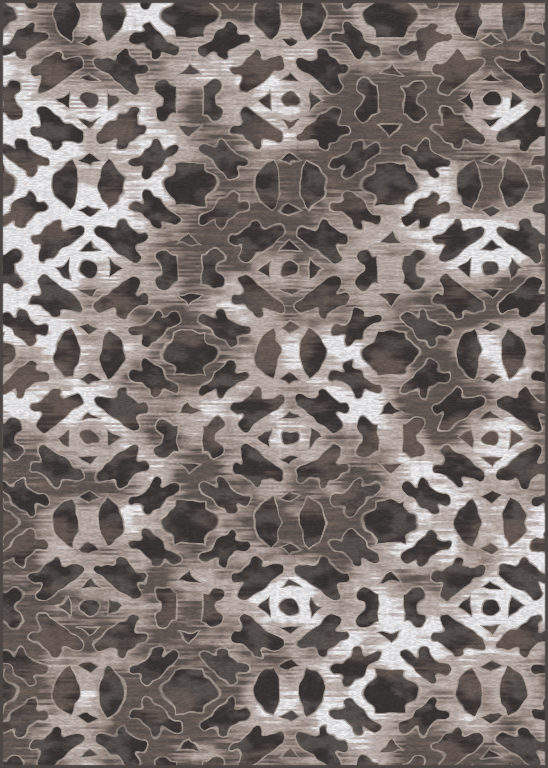
Write a WebGL 2 fragment shader that draws this pattern.

```glsl
#version 300 es
precision highp float;
// A worn trellis rug: dark cut-out shapes in a pale lattice, with eyed diamonds
// and octagons alternating. One mirrored quadrant of distance functions is tiled,
// then layered noise fades the lattice from brown through beige to white.
uniform vec2 u_resolution;
out vec4 fragColor;

const vec2 RUG = vec2(548.0, 768.0);      // design units across the canvas
const vec2 CELL = vec2(201.0, 169.0);     // one repeat
const vec2 FIRST_EYE = vec2(89.0, 668.0); // centre of one diamond

const vec3 CHARCOAL = vec3(0.22, 0.20, 0.20);
const vec3 SLATE = vec3(0.33, 0.31, 0.30);
const vec3 BROWN = vec3(0.43, 0.37, 0.34);
const vec3 TAUPE = vec3(0.58, 0.52, 0.49);
const vec3 BEIGE = vec3(0.71, 0.66, 0.64);
const vec3 WHITE = vec3(0.88, 0.88, 0.89);
const vec3 THREAD = vec3(0.74, 0.69, 0.65);

float hash(vec2 p) {
  return fract(sin(dot(p, vec2(127.1, 311.7))) * 43758.5453);
}

float noise(vec2 p) {
  vec2 i = floor(p), f = fract(p);
  f = f * f * (3.0 - 2.0 * f);
  return mix(mix(hash(i), hash(i + vec2(1, 0)), f.x),
             mix(hash(i + vec2(0, 1)), hash(i + vec2(1, 1)), f.x), f.y);
}

float fbm(vec2 p) {
  float sum = 0.0, gain = 0.533;
  for (int i = 0; i < 4; i++) {
    sum += gain * noise(p);
    p = p * 2.03 + 17.3;
    gain *= 0.5;
  }
  return sum;
}

float smoothMin(float a, float b, float k) {
  float h = max(k - abs(a - b), 0.0) / k;
  return min(a, b) - h * h * k * 0.25;
}

float capsule(vec2 p, vec2 a, vec2 b, float r) {
  vec2 ab = b - a;
  return length(p - a - ab * clamp(dot(p - a, ab) / dot(ab, ab), 0.0, 1.0)) - r;
}

float ellipse(vec2 p, vec2 r) { return (length(p / r) - 1.0) * min(r.x, r.y); }

float box(vec2 p, vec2 r) {
  vec2 d = abs(p) - r;
  return length(max(d, 0.0)) + min(max(d.x, d.y), 0.0);
}

float rhomb(vec2 p, vec2 r) {
  return (dot(abs(p) / r, vec2(1)) - 1.0) * r.x * r.y / length(r);
}

float triangle(vec2 p, vec2 r) { return max(-p.y, rhomb(p, r)); }

// Four-armed leaf around a round body
float leaf(vec2 p, vec2 c, vec2 a, vec2 b, vec2 d, vec2 e) {
  float arms = smoothMin(capsule(p, c, a, 5.5), capsule(p, c, b, 5.5), 5.0);
  arms = smoothMin(arms, capsule(p, c, d, 5.5), 5.0);
  arms = smoothMin(arms, capsule(p, c, e, 5.5), 5.0);
  return smoothMin(arms, length(p - c) - 11.0, 5.0);
}

// Distance to the dark shapes in one quadrant, with the diamond at the origin
float cutouts(vec2 m) {
  // eye and triangles inside the diamond
  float d = ellipse(m, vec2(10, 8));
  d = min(d, triangle(m - vec2(0, 19), vec2(11, 9)));
  d = min(d, triangle(m.yx - vec2(0, 19), vec2(10, 14)));
  // leaf along the diamond edge, and leaf beside the octagon
  float inner = leaf(m, vec2(37, 32), vec2(54, 30), vec2(33, 45), vec2(11, 38), vec2(46, 12));
  d = min(d, min(inner, capsule(m, vec2(11, 36), vec2(45, 11), 5.0)));
  d = min(d, leaf(m, vec2(65, 60), vec2(86, 49), vec2(68, 45), vec2(45, 62), vec2(58, 73)));
  // waisted shapes beside the stem, and the stem's triangle
  d = min(d, smoothMin(length(m - vec2(74, 13)) - 8.0, box(m - vec2(81, 0), vec2(7, 14)), 5.0));
  d = min(d, triangle(m - vec2(100.5, 25), vec2(12, 12)));
  // scalloped octagon
  vec2 o = m - CELL * 0.5;
  d = min(d, smoothMin(ellipse(o, vec2(29, 15)), box(o, vec2(15, 22)), 5.0));
  // crescents either side of a flared band, and its small rhomb
  vec2 c = vec2(m.x, o.y);
  float band = 10.0 + 0.012 * c.y * c.y - c.x;
  d = min(d, max(ellipse(c, vec2(36, 29)), band));
  return min(d, rhomb(m - vec2(0, 59), vec2(11, 6)));
}

// Soft round area of wear
float zone(vec2 uv, vec2 centre, vec2 radius) {
  vec2 d = (uv - centre) / radius;
  return exp(-dot(d, d));
}

void main() {
  vec2 uv = gl_FragCoord.xy / u_resolution;
  vec2 p = uv * RUG;
  float pixel = RUG.y / u_resolution.y;

  // tiling, with a slight wobble in the outlines
  vec2 wobble = vec2(noise(p * 0.11), noise(p * 0.11 + 50.0)) - 0.5;
  vec2 q = (p + wobble * 4.5 - FIRST_EYE) / CELL;
  vec2 id = floor(q + 0.5);
  vec2 m = abs(q - id) * CELL;
  float d = cutouts(m);

  // wear: drifting noise, broad zones, bright diamonds and woven streaks
  float streak = noise(p * vec2(0.045, 0.5));
  float tone = 0.56 + 1.7 * (fbm(p * vec2(0.014, 0.017) + 4.0) - 0.5);
  tone += 0.5 * zone(uv, vec2(0.04, 0.72), vec2(0.17, 0.15));
  tone -= 0.5 * zone(uv, vec2(0.68, 0.90), vec2(0.22, 0.09));
  tone -= 0.4 * zone(uv, vec2(0.34, 0.63), vec2(0.13, 0.12));
  tone -= 0.4 * zone(uv, vec2(0.30, 0.17), vec2(0.20, 0.12));
  tone += 0.45 * hash(id + 3.0) * exp(-dot(m, m) / 900.0);
  tone += 0.28 * (streak - 0.5);

  // lattice and ground colours
  vec3 lattice = mix(mix(SLATE, BROWN, streak), TAUPE, smoothstep(0.28, 0.52, tone));
  lattice = mix(lattice, BEIGE, smoothstep(0.46, 0.68, tone));
  lattice = mix(lattice, WHITE, smoothstep(0.74, 0.92, tone));
  vec3 ground = mix(CHARCOAL, SLATE, smoothstep(0.35, 0.7, fbm(p * vec2(0.05, 0.08))));
  float rubbed = smoothstep(0.5, 0.72, fbm(p * vec2(0.018, 0.03) + 90.0) + 0.15 * (streak - 0.5));
  ground = mix(ground, BROWN, 0.75 * rubbed);

  // shapes, outline thread, weave grain and bound edge
  vec3 color = mix(ground, lattice, smoothstep(-pixel, pixel, d));
  float thread = 1.0 - smoothstep(0.3, 0.5 + pixel, abs(d));
  color = mix(color, max(color, THREAD), thread * (0.4 + 0.4 * noise(p * 0.08)));
  color *= 0.91 + 0.18 * noise(p * vec2(0.4, 0.8));
  vec2 margin = min(p, RUG - p);
  float edge = min(margin.x, margin.y);
  color = mix(SLATE * 0.9, color, smoothstep(3.0 - pixel, 3.0 + pixel, edge));
  fragColor = vec4(color, 1.0);
}
```
